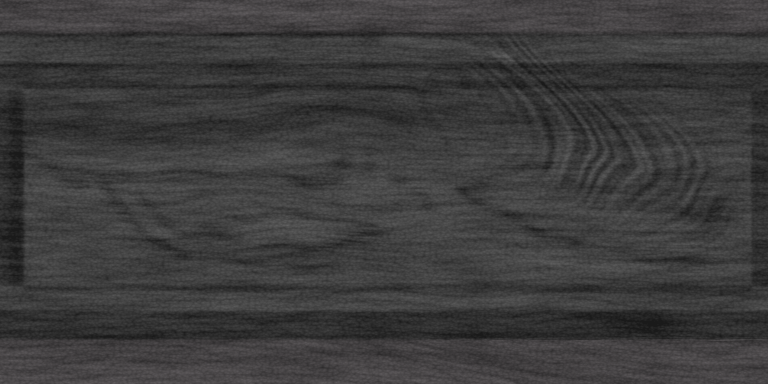
Reproduce this texture procedurally as a WebGL 2 fragment shader.

```glsl
#version 300 es
precision highp float;
// A dark grey wooden board with a sunken rectangular panel between rails.
// Warped sines and long cells give the broken grain, bent strokes and chevron
// contours give the figure of the wood, and small cells give the flecks.

uniform vec2 u_resolution;
out vec4 fragColor;

vec2 hash2(vec2 c) {
    vec2 h = vec2(dot(c, vec2(127.1, 311.7)), dot(c, vec2(269.5, 183.3)));
    return fract(sin(h) * 43758.5);
}

// Distance to the nearest scattered cell point
float cellular(vec2 p) {
    vec2 cell = floor(p), f = fract(p);
    float nearest = 2.0;
    for (int j = -1; j <= 1; j++)
        for (int i = -1; i <= 1; i++) {
            vec2 o = vec2(i, j);
            nearest = min(nearest, length(o + hash2(cell + o) - f));
        }
    return nearest;
}

// Horizontal streaks from layered, mutually warped sines
float grain(vec2 p) {
    vec2 q = p * vec2(2.3, 26.0);
    float sum = 0.0, amp = 0.5;
    for (int i = 0; i < 6; i++) {
        float k = float(i);
        sum += amp * sin(q.y + 1.7 * sin(q.x + k * 2.1) + 1.1 * sin(q.x * 0.43 + q.y * 0.17 + k) + sum);
        q *= vec2(1.5, 1.57);
        amp *= 0.78;
    }
    return sum;
}

// Sparse broken fibres in two sizes
float fibres(vec2 p) {
    p.y += 0.006 * sin(p.x * 7.0 + 2.0 * sin(p.x * 3.1 + p.y * 9.0));
    return 0.9 - cellular(p * vec2(5.0, 55.0)) - cellular(p * vec2(11.0, 105.0) + 7.3);
}

// Soft stroke from a to b, bowed sideways by bend
float stroke(vec2 p, vec2 a, vec2 b, float bend, float width) {
    vec2 ab = b - a;
    float t = clamp(dot(p - a, ab) / dot(ab, ab), 0.0, 1.0);
    vec2 side = normalize(vec2(-ab.y, ab.x));
    float d = length(p - a - ab * t - side * bend * 4.0 * t * (1.0 - t)) / width;
    return exp(-d * d);
}

float blob(vec2 p, vec2 centre, vec2 radius) {
    vec2 d = (p - centre) / radius;
    return exp(-dot(d, d));
}

float line(float x, float at, float width) {
    float d = (x - at) / width;
    return exp(-d * d);
}

float edge(float at, float x) {
    return smoothstep(at - 0.006, at + 0.006, x);
}

// Tone change made by the layers, veins and knots of the panel
float figure(vec2 p, float streak) {
    p += 0.006 * vec2(sin(p.y * 41.0 + p.x * 9.0), sin(p.x * 23.0 + 2.0 * sin(p.x * 9.0)));

    // Dark layers arching over the middle of the upper half
    float arch = p.y - 0.055 * line(p.x, 0.88, 0.22);
    float fade = 1.0 - smoothstep(0.95, 1.4, p.x);
    float tone = -fade * (0.055 * line(arch, 0.665, 0.028) + 0.04 * line(arch, 0.735, 0.015));
    tone -= 0.022 * smoothstep(0.59, 0.65, arch);
    tone += 0.035 * (1.0 - smoothstep(0.6, 1.2, p.x)) * line(p.y, 0.585, 0.025);
    tone += 0.018 * blob(p, vec2(1.2, 0.42), vec2(0.45, 0.08));

    // Long veins
    float vein = 0.8 * stroke(p, vec2(0.20, 0.545), vec2(0.88, 0.525), 0.01, 0.014);
    vein += stroke(p, vec2(0.27, 0.52), vec2(0.48, 0.335), -0.015, 0.015);
    vein += 0.7 * stroke(p, vec2(0.36, 0.50), vec2(0.55, 0.36), -0.02, 0.013);
    vein += 0.7 * stroke(p, vec2(0.06, 0.61), vec2(0.20, 0.52), -0.01, 0.02);
    vein += stroke(p, vec2(1.20, 0.505), vec2(1.50, 0.36), -0.01, 0.013);
    vein += 0.8 * stroke(p, vec2(1.50, 0.36), vec2(1.95, 0.32), -0.01, 0.015);
    vein += 0.6 * stroke(p, vec2(1.20, 0.505), vec2(1.42, 0.57), 0.01, 0.014);
    vein += 0.8 * stroke(p, vec2(1.03, 0.525), vec2(1.11, 0.465), 0.01, 0.018);
    vein += 0.6 * stroke(p, vec2(1.10, 0.76), vec2(1.16, 0.63), -0.01, 0.012);
    vein += 0.5 * stroke(p, vec2(0.46, 0.34), vec2(1.05, 0.31), -0.015, 0.014);

    // Small knot and flat eye
    vein += 0.7 * blob(p, vec2(0.85, 0.55), vec2(0.05, 0.025));
    vein += 0.9 * blob(p, vec2(0.895, 0.59), vec2(0.025, 0.03));
    vein += 0.7 * blob(p, vec2(0.965, 0.57), vec2(0.02, 0.035));
    float eye = length((p - vec2(0.755, 0.40)) / vec2(0.205, 0.045));
    vein += 0.8 * line(eye, 1.0, 0.2);
    vein += 0.7 * blob(p, vec2(0.92, 0.375), vec2(0.09, 0.028));
    vein += blob(p, vec2(1.86, 0.44), vec2(0.06, 0.045));
    return tone - 0.058 * vein * (1.0 - 0.8 * streak) + 0.02 * smoothstep(1.0, 0.5, eye);
}

// Nested chevrons that sweep down through the upper right
float chevrons(vec2 p) {
    p += 0.014 * vec2(sin(p.y * 27.0 + p.x * 7.0), sin(p.x * 21.0 + p.y * 17.0));
    float fold = p.y - 0.60 + 0.2 * (p.x - 1.56);
    float f = p.x + 1.05 * sqrt(fold * fold + 0.0008);
    float area = stroke(p, vec2(1.34, 0.82), vec2(1.57, 0.61), 0.0, 0.09)
               + stroke(p, vec2(1.57, 0.61), vec2(1.76, 0.50), 0.0, 0.12)
               + 0.5 * blob(p, vec2(1.42, 0.58), vec2(0.14, 0.05));
    float bands = sin(f * 125.0 + 2.0 * sin(f * 31.0)) + 0.6 * sin(f * 211.0 + p.y * 20.0);
    float fan = sin((p.y - 0.35 * p.x) * 150.0 + 2.0 * sin(p.x * 11.0));
    return min(area, 1.0) * (0.038 * bands - 0.025) + 0.025 * fan * blob(p, vec2(1.87, 0.62), vec2(0.10, 0.12));
}

void main() {
    vec2 p = gl_FragCoord.xy / u_resolution * vec2(2.0, 1.0);

    // Rails and planks, from bottom to top
    float tone = mix(0.262, 0.190, edge(0.117, p.y));
    tone = mix(tone, 0.245, edge(0.190, p.y));
    tone = mix(tone, 0.195, edge(0.770, p.y));
    tone = mix(tone, 0.252, edge(0.836, p.y));
    tone = mix(tone, 0.268, edge(0.911, p.y));
    float plank = 1.0 - edge(0.117, p.y) + edge(0.911, p.y);

    // Grain, tilted on the bottom plank and arched in the panel
    float tilt = 0.12 * smoothstep(0.7, 1.9, p.x) * (1.0 - edge(0.117, p.y));
    float rise = 0.05 * line(p.x, 0.88, 0.25) * line(p.y, 0.70, 0.10);
    vec2 along = p + vec2(0.0, tilt - rise);
    float streak = fibres(along);

    // Sunken panel with darker stiles at both ends
    float rows = edge(0.255, p.y) * (1.0 - edge(0.766, p.y));
    float columns = edge(0.063, p.x) * (1.0 - edge(1.957, p.x));
    float panel = rows * columns;
    float stile = 0.18 - 0.05 * line(p.x, 0.042, 0.022);
    tone = mix(tone, mix(stile, 0.256, columns), rows);
    tone += panel * figure(p, streak) + chevrons(p) * (1.0 - plank);
    tone += mix(0.027, 0.023, panel) * grain(along) + 0.062 * streak;

    // Flecks in two sizes, which break up each other's cells
    tone += 0.055 * (0.45 - cellular(p * vec2(75.0, 130.0)));
    tone += 0.055 * (0.45 - cellular(p.yx * vec2(173.0, 119.0) + 3.7));

    // Grooves, shadows and worn highlights
    tone -= 0.085 * line(p.y, 0.911, 0.007) + 0.04 * line(p.y, 0.828, 0.010);
    tone -= columns * (0.05 * line(p.y, 0.771, 0.009) + 0.06 * line(p.y, 0.250, 0.011));
    tone -= 0.03 * line(p.y, 0.181, 0.010) + 0.03 * line(p.y, 0.125, 0.010);
    tone -= 0.075 * blob(p, vec2(1.67, 0.155), vec2(0.12, 0.03));
    tone += 0.055 * stroke(p, vec2(1.00, 0.893), vec2(1.33, 0.855), 0.01, 0.014);
    float ring = length((p - vec2(1.17, 0.79)) * vec2(0.8, 1.2));
    tone += 0.015 * sin(ring * 130.0) * smoothstep(0.13, 0.04, ring);

    vec3 tint = mix(vec3(1.0), vec3(1.03, 0.99, 1.01), clamp(plank, 0.0, 1.0));
    fragColor = vec4(clamp(tone, 0.10, 0.38) * tint, 1.0);
}
```
